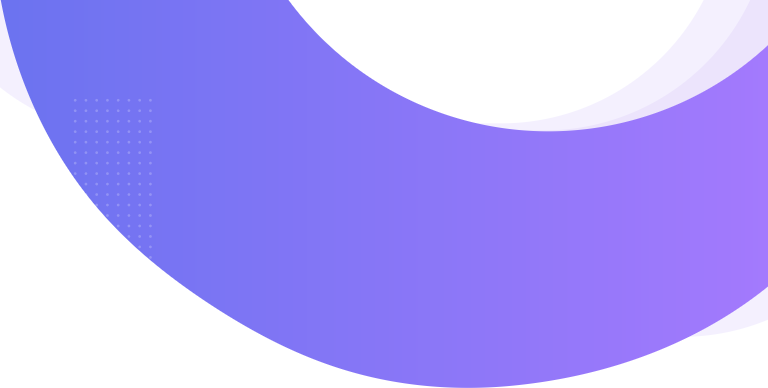
Give the GLSL for this background, as a Shadertoy shader.

```glsl
// Lengths are fractions of the canvas height
const vec3 WHITE = vec3(1.0);
const vec3 PALE_LILAC = vec3(0.957, 0.943, 0.997);
const vec3 DEEP_LILAC = vec3(0.925, 0.895, 0.988);
const vec3 BAND_LEFT = vec3(0.420, 0.450, 0.940);
const vec3 BAND_RIGHT = vec3(0.640, 0.477, 0.992);

const vec2 BAND_CENTER = vec2(1.2016, 1.2196);
const float BAND_RADIUS = 1.2196;
const float DENT_DEPTH = 0.018;
const float DENT_ANGLE = -0.58;
const float DENT_WIDTH = 0.29;
const float BULGE_HEIGHT = 0.0145;

const vec2 HOLE_CENTER = vec2(1.4134, 1.4935);
const float HOLE_RADIUS = 0.832;
const vec2 WHITE_CENTER = vec2(1.292, 1.2687);
const vec2 LILAC_CENTER = vec2(1.403, 1.2506);
const float CRESCENT_RADIUS = 0.5866;

const vec2 LEFT_DISC = vec2(0.3618, 1.230);
const vec2 RIGHT_DISC = vec2(1.757, 0.7132);
const float DISC_RADIUS = 0.5814;

const vec2 DOT_START = vec2(0.1938, 0.7416);
const vec2 DOT_SPACING = vec2(0.0277, 0.0270);
const vec2 DOT_COUNT = vec2(8.0, 16.0);
const float DOT_RADIUS = 0.0034;
const float DOT_OPACITY = 0.22;

// Antialiased fill of a signed distance
float coverage(float dist) {
    return clamp(0.5 - dist * iResolution.y, 0.0, 1.0);
}

float disc(vec2 p, vec2 center, float radius) {
    return length(p - center) - radius;
}

// Disc stretched without end to the left
float openDisc(vec2 p, vec2 center, float radius) {
    vec2 d = p - center;
    return length(vec2(max(d.x, 0.0), d.y)) - radius;
}

// Large disc with a gentle dent and bulge on its rim
float bandOutline(vec2 p) {
    vec2 d = p - BAND_CENTER;
    float angle = atan(d.x, -d.y);
    float t = (angle - DENT_ANGLE) / DENT_WIDTH;
    float dent = DENT_DEPTH * exp(-t * t);
    float bulge = BULGE_HEIGHT * smoothstep(0.1, 0.7, angle);
    return length(d) - BAND_RADIUS + dent - bulge;
}

// Nearest dot of a bounded grid that runs right and down
float dotGrid(vec2 p) {
    vec2 stepSize = DOT_SPACING * vec2(1.0, -1.0);
    vec2 cell = clamp(round((p - DOT_START) / stepSize), vec2(0.0), DOT_COUNT - 1.0);
    return disc(p, DOT_START + cell * stepSize, DOT_RADIUS);
}

void mainImage(out vec4 fragColor, in vec2 fragCoord) {
    vec2 p = fragCoord / iResolution.y;

    // Pale discs behind the band
    float backDiscs = min(disc(p, LEFT_DISC, DISC_RADIUS), disc(p, RIGHT_DISC, DISC_RADIUS));
    vec3 color = mix(WHITE, PALE_LILAC, coverage(backDiscs));

    // Gradient band with its dots
    vec3 band = mix(BAND_LEFT, BAND_RIGHT, fragCoord.x / iResolution.x);
    band = mix(band, WHITE, DOT_OPACITY * coverage(dotGrid(p)));
    color = mix(color, band, coverage(bandOutline(p)));

    // Opening with two crescents
    vec3 opening = mix(DEEP_LILAC, PALE_LILAC, coverage(openDisc(p, LILAC_CENTER, CRESCENT_RADIUS)));
    opening = mix(opening, WHITE, coverage(openDisc(p, WHITE_CENTER, CRESCENT_RADIUS)));
    color = mix(color, opening, coverage(disc(p, HOLE_CENTER, HOLE_RADIUS)));

    fragColor = vec4(color, 1.0);
}
```
